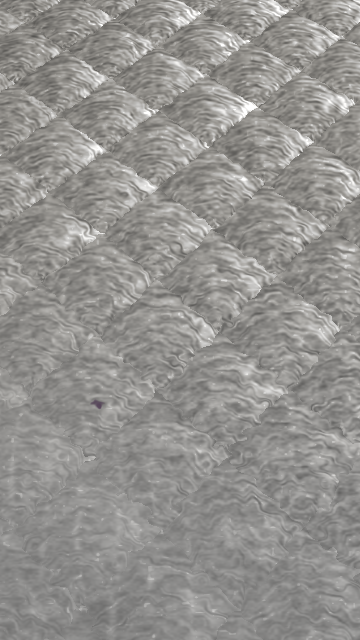
Reproduce this texture procedurally as a WebGL 1 fragment shader.

```glsl
precision highp float;
// Embossed grey sheet seen at a slant: a perspective lattice of diamonds, each
// glinting toward its right tip and brushed with broken concentric arcs.
// Glints fade toward the viewer; fibres, specks and a small stain add wear.

uniform vec2 u_resolution;

float hash(vec2 p) {
  p = fract(p * vec2(0.1031, 0.1137));
  p += dot(p, p.yx + 33.33);
  return fract((p.x + p.y) * p.x * 17.0);
}

float noise(vec2 p) {
  vec2 i = floor(p), f = fract(p);
  f = f * f * (3.0 - 2.0 * f);
  return mix(mix(hash(i), hash(i + vec2(1.0, 0.0)), f.x),
             mix(hash(i + vec2(0.0, 1.0)), hash(i + 1.0), f.x), f.y);
}

// Screen position (y downward) to sheet coordinates: column, row.
vec2 sheetPlane(vec2 p) {
  float x = p.x - 0.2474;
  float depth = p.y + x * (0.05 - 0.046 * p.y) + 1.207;
  return vec2(x / (0.1124 * depth), 27.93 - 34.42 / depth);
}

void main() {
  vec2 p = gl_FragCoord.xy / u_resolution.y;
  p.y = 1.0 - p.y;
  vec2 plane = sheetPlane(p);
  float near = smoothstep(0.1, 0.95, p.y);

  // Slightly ragged diamond cells; the corner (1,1) is the right tip.
  vec2 ragged = plane + (vec2(noise(plane * vec2(17.0, 9.0)),
                              noise(plane * vec2(15.0, 8.0) + 40.0)) - 0.5)
                        * mix(0.04, 0.13, near);
  float halfRow = (ragged.y - 1.0) * 0.5;
  vec2 lattice = vec2(ragged.x + halfRow, ragged.x - halfRow);
  vec2 cell = floor(lattice), f = fract(lattice);
  float along = (f.x + f.y) * 0.5;
  float across = f.x - f.y;
  float variation = hash(cell + 60.0);

  // Brushed arcs centred on the bottom corner of each diamond.
  vec2 fromCorner = vec2(along - 0.46, (1.12 - across) * mix(0.34, 0.5, near));
  float radius = length(fromCorner);
  float angle = atan(fromCorner.y, fromCorner.x);
  float wobble = noise(plane * vec2(6.0, 4.0)) * 1.6;
  vec2 arc = vec2(radius * 44.0 + wobble, angle * 5.0) + cell * 7.3 + 300.0;
  float streak = noise(arc) - 0.5;
  float groove = sin(radius * 150.0 + wobble * 3.0 + noise(arc * 0.4) * 3.0);

  // Fibres along the rows and faint broken lines down the columns.
  float fibre = noise(plane * vec2(19.0, 15.0) + vec2(200.0, wobble)) - 0.5;
  float fine = noise(p * vec2(190.0, 300.0) + 9.0) - 0.5;
  float thread = pow(0.5 + 0.5 * cos(plane.x * 25.0 + wobble), 9.0)
               * smoothstep(0.35, 0.8, noise(plane * vec2(7.0, 10.0) + 90.0));

  // Glint swelling toward the tip, with a soft edge that blurs when near.
  float edge = smoothstep(0.0, mix(0.05, 0.22, near), 1.0 - max(f.x, f.y));
  float fan = smoothstep(0.2, 0.95, along);
  float tip = pow(along, 7.0);
  float glint = (fan * 0.19 + tip * 0.3) * mix(0.45, 1.0, edge);
  float strength = mix(1.0, 0.22, near) * (0.75 + 0.4 * variation)
                 * mix(0.8, 1.15, smoothstep(0.0, 0.35, p.x));

  // Sharp through the middle and right, softer at the near left.
  float focus = 1.0 - 0.45 * smoothstep(0.6, 1.0, p.y + 0.3 - p.x * 0.8);
  float relief = streak * (0.15 + 0.28 * fan * strength)
               + groove * (0.018 + 0.055 * fan * strength)
               + fibre * 0.11 + fine * 0.08;

  // Broad light across the sheet.
  float tone = 0.505 + 0.04 * near + 0.03 * (noise(p * 5.0 + 3.0) - 0.5);
  tone -= 0.03 * smoothstep(0.25, 0.0, p.y) * smoothstep(0.4, 0.0, p.x);
  tone -= 0.03 * smoothstep(0.8, 1.0, p.y);
  tone += glint * strength + relief * focus + thread * 0.06;

  // Scattered bright specks on raised streaks.
  float speck = smoothstep(0.76, 0.95, noise(p * vec2(150.0, 210.0) + 70.0));
  tone += speck * (0.08 + 0.14 * fan * strength) * smoothstep(-0.1, 0.3, streak);

  vec3 warmGrey = vec3(1.018, 1.0, 0.965);
  vec3 coolGrey = vec3(1.004, 1.0, 0.992);
  vec3 colour = tone * mix(warmGrey, coolGrey,
                           max(near, smoothstep(0.55, 0.8, tone)));

  // Small violet stain: a smeared blot with a ragged outline.
  vec2 blot = (p - vec2(0.15, 0.632)) * vec2(1.0, 1.7);
  float stain = smoothstep(0.020, 0.012, length(blot) + 0.012 * noise(p * 160.0));
  stain *= smoothstep(0.25, 0.65, noise(p * vec2(110.0, 140.0) + 15.0));
  colour = mix(colour, vec3(0.29, 0.21, 0.31), stain * 0.8);

  gl_FragColor = vec4(clamp(colour, 0.0, 1.0), 1.0);
}
```
